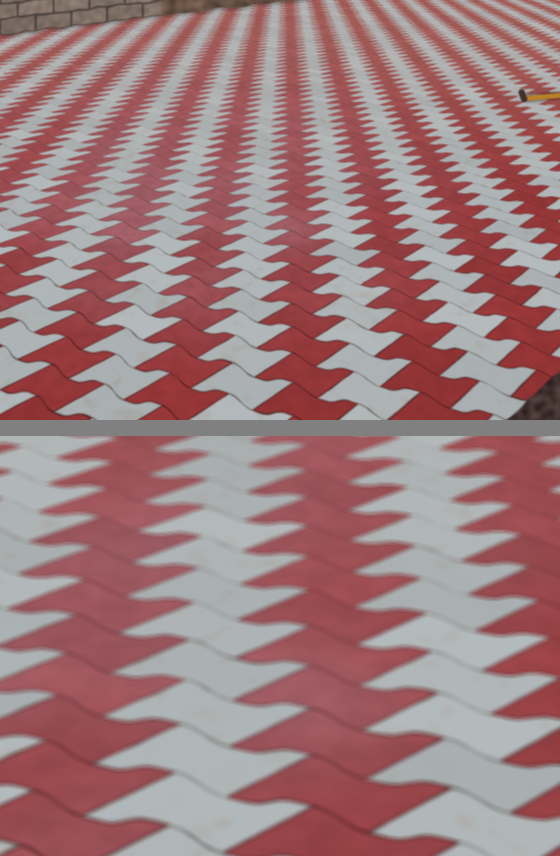
Top: the whole. Bottom: its middle third, enlarged.
Write a Shadertoy shader that draws this texture.

```glsl
// Courtyard of zigzag pavers in red and pale stripes, seen in perspective.
// The ground plane is cut into a sheared half-bond lattice with wavy seams;
// sheen, dirt and per-tile tone are layered on, then a wall, kerb and hammer.
#define VANISH vec2(0.679, -0.243)  // vanishing point, y measured downward
#define STRIPE_PITCH 0.258          // width of one red and pale pair
#define ROW_DENSITY 17.71           // paver rows per inverse depth
#define SEAM_WAVE 0.12              // swing of the wavy long seams
#define JOINT_WIDTH 0.02
#define TONE_SPREAD 0.07            // brightness change between tiles
#define PALE vec3(0.685, 0.71, 0.715)
#define RED vec3(0.575, 0.2, 0.205)
#define WET_RED vec3(0.625, 0.365, 0.395)
#define DUSTY_RED vec3(0.63, 0.355, 0.335)
#define SOFTNESS 0.0052             // lens blur in canvas heights
#define SAMPLES 5

const vec3 SOIL = vec3(0.25, 0.19, 0.18);

float hash(vec2 p) {
    return fract(sin(dot(p, vec2(127.1, 311.7))) * 43758.5);
}

vec2 gradient(vec2 cell) {
    float angle = 6.2832 * hash(cell);
    return vec2(cos(angle), sin(angle));
}

// Gradient noise, roughly -0.7 to 0.7
float noise(vec2 p) {
    vec2 i = floor(p), f = p - i, w = f * f * (3.0 - 2.0 * f);
    vec2 e = vec2(1.0, 0.0);
    float a = dot(gradient(i), f);
    float b = dot(gradient(i + e), f - e);
    float c = dot(gradient(i + e.yx), f - e.yx);
    float d = dot(gradient(i + e.xx), f - e.xx);
    return mix(mix(a, b, w.x), mix(c, d, w.x), w.y);
}

float segmentDistance(vec2 p, vec2 a, vec2 b) {
    vec2 ab = b - a;
    return length(p - a - ab * clamp(dot(p - a, ab) / dot(ab, ab), 0.0, 1.0));
}

vec3 paving(vec2 pos) {
    // Ground coordinates: x counts stripe pairs, y counts rows
    float depth = pos.y - VANISH.y;
    vec2 ground = vec2((pos.x - VANISH.x) / (depth * STRIPE_PITCH) - 0.032,
                       0.275 - ROW_DENSITY / depth);

    // Sheared lattice, bent by an S-shaped wave along the long seams
    float wave = cos(12.5664 * ground.x);
    wave *= 1.5 - 0.5 * wave * wave;
    float across = ground.y - 1.3 * ground.x + SEAM_WAVE * wave;
    float row = floor(across);
    float along = 1.35 * ground.x + 0.5 * ground.y - 0.5 * row;
    float column = floor(along);
    vec2 local = vec2(along - column, across - row);
    vec2 edge = min(local, 1.0 - local) * vec2(1.0, 0.6);
    bool isRed = mod(column, 2.0) < 0.5;

    // Broad wet sheen in the middle and left, dust in the distance
    float patches = noise(pos * vec2(5.0, 9.0) + 3.0);
    vec2 toSheen = (pos - vec2(0.42, 0.47)) / vec2(0.56, 0.29);
    float sheen = exp(-dot(toSheen, toSheen)) * (1.0 + 0.7 * patches);
    float dust = 1.0 - smoothstep(0.05, 0.5, pos.y);
    vec3 red = mix(RED, DUSTY_RED, dust);
    red = mix(red, WET_RED, clamp(sheen, 0.0, 1.0));

    // Stains are stronger on the pale pavers
    float stain = noise(ground * vec2(7.0, 2.3)) + 0.5 * noise(ground * vec2(17.0, 6.0));
    float dirt = smoothstep(0.0, 0.8, stain + 0.3 * patches);
    vec3 pale = mix(PALE, vec3(0.65, 0.61, 0.57), 0.4 * dirt);
    pale = mix(pale, vec3(0.69, 0.67, 0.665), 0.5 * dust);
    vec3 color = isRed ? red * (1.0 + 0.08 * stain) : pale;
    color *= 1.0 + TONE_SPREAD * (hash(vec2(column, row)) - 0.5);

    // Thin joints, broken up by grime and fading with distance
    float gap = min(edge.x, edge.y);
    float joint = 1.0 - smoothstep(0.3 * JOINT_WIDTH, 1.4 * JOINT_WIDTH, gap);
    joint *= (0.6 + 0.6 * stain) * smoothstep(0.05, 0.75, pos.y);
    return mix(color, color * vec3(0.52, 0.47, 0.46), joint);
}

vec3 blockWall(vec2 pos, float height) {
    vec2 grid = vec2(pos.x / 0.085, height / 0.037);
    grid.x += 0.5 * mod(floor(grid.y), 2.0);
    vec2 local = fract(grid);
    vec2 edge = min(local, 1.0 - local) * vec2(0.085, 0.037);
    vec3 color = vec3(0.51, 0.45, 0.41) * (0.92 + 0.16 * hash(floor(grid)));
    color *= 1.0 + 0.2 * noise(pos * 60.0);
    color *= mix(0.6, 1.0, smoothstep(0.001, 0.004, min(edge.x, edge.y)));
    float rubble = smoothstep(0.38, 0.39, pos.x);
    return mix(color, vec3(0.40, 0.32, 0.27) * (1.0 + 0.5 * noise(pos * 45.0)), rubble);
}

vec3 scene(vec2 pos) {
    vec3 color = paving(pos);

    // Wall at the far left, with a ragged foot
    float height = 0.083 - 0.118 * pos.x + 0.006 * noise(pos * 30.0) - pos.y;
    color *= 1.0 - 0.2 * smoothstep(-0.012, 0.0, height);
    if (height > 0.0) color = blockWall(pos, height);

    // Bare soil beyond the near right edge
    float beyond = dot(pos - vec2(1.207, 1.0), vec2(0.684, 0.730)) + 0.006 * noise(pos * 28.0);
    vec3 soil = SOIL * (1.0 + 0.7 * noise(pos * 50.0));
    color = mix(color, soil, smoothstep(-0.003, 0.003, beyond));

    // Hammer lying at the right
    float handle = segmentDistance(pos, vec2(1.255, 0.234), vec2(1.36, 0.225));
    float head = segmentDistance(pos, vec2(1.242, 0.220), vec2(1.248, 0.236));
    color *= mix(0.6, 1.0, smoothstep(0.004, 0.014, handle));
    color = mix(vec3(0.72, 0.50, 0.16), color, smoothstep(0.005, 0.007, handle));
    return mix(SOIL, color, smoothstep(0.006, 0.009, head));
}

void mainImage(out vec4 fragColor, in vec2 fragCoord) {
    // Average a small window, never narrower than a pixel
    float window = max(SOFTNESS, 1.0 / iResolution.y);
    vec3 sum = vec3(0.0);
    for (int i = 0; i < SAMPLES * SAMPLES; i++) {
        vec2 jitter = (vec2(i % SAMPLES, i / SAMPLES) + 0.5) / float(SAMPLES) - 0.5;
        vec2 pos = fragCoord / iResolution.y + jitter * window;
        sum += scene(vec2(pos.x, 1.0 - pos.y));
    }
    fragColor = vec4(sum / float(SAMPLES * SAMPLES), 1.0);
}
```
